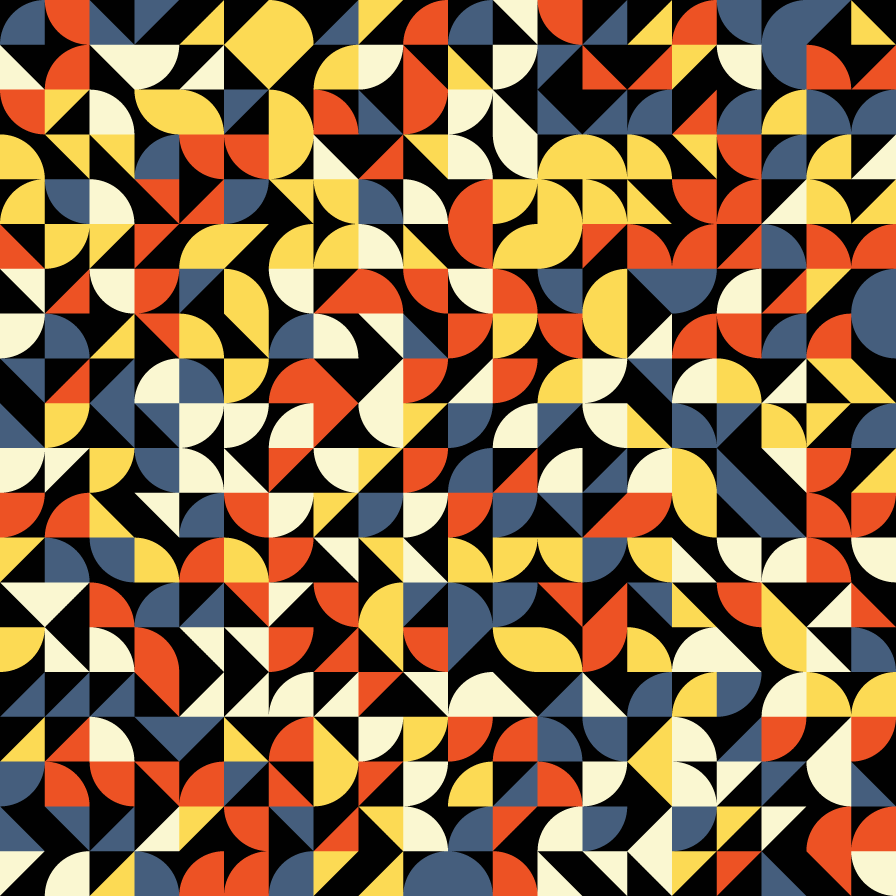
This pattern is drawn by a WebGL 1 fragment shader. Its source:

```glsl
precision highp float;

uniform vec2 u_resolution;

const float CELLS = 20.0;
const float SAMPLES = 4.0;
const vec3 BLACK = vec3(0.005);
const vec3 YELLOW = vec3(0.99, 0.855, 0.33);
const vec3 ORANGE = vec3(0.93, 0.32, 0.14);
const vec3 SLATE = vec3(0.27, 0.37, 0.49);
const vec3 CREAM = vec3(0.98, 0.97, 0.82);

// Three independent random values per cell
vec3 hash32(vec2 cell) {
  vec3 p = fract(cell.xyx * vec3(0.1031, 0.1030, 0.0973));
  p += dot(p, p.yxz + 33.33);
  return fract((p.xxy + p.yzz) * p.zyx);
}

vec3 pickInk(float choice) {
  if (choice < 0.26) return YELLOW;
  if (choice < 0.51) return ORANGE;
  if (choice < 0.75) return SLATE;
  return CREAM;
}

// Mirror the cell so that the shape sits in one of its four corners
vec2 turnToCorner(vec2 p, float choice) {
  float corner = floor(choice * 4.0);
  vec2 flip = vec2(mod(corner, 2.0), floor(corner / 2.0));
  return mix(p, 1.0 - p, flip);
}

float quarterDisc(vec2 p) {
  return length(p) - 1.0;
}

float halfSquare(vec2 p) {
  return (p.x + p.y - 1.0) * 0.70711;
}

vec3 tileColor(vec2 p) {
  vec3 rnd = hash32(floor(p) + 17.0);
  vec2 q = turnToCorner(fract(p), rnd.x);
  float d = rnd.y < 0.53 ? quarterDisc(q) : halfSquare(q);
  return d < 0.0 ? pickInk(rnd.z) : BLACK;
}

void main() {
  float scale = CELLS / min(u_resolution.x, u_resolution.y);

  // Average a grid of samples to smooth shape and cell edges alike
  vec3 sum = vec3(0.0);
  for (float y = 0.5; y < SAMPLES; y++) {
    for (float x = 0.5; x < SAMPLES; x++) {
      vec2 offset = vec2(x, y) / SAMPLES - 0.5;
      sum += tileColor((gl_FragCoord.xy + offset) * scale);
    }
  }
  gl_FragColor = vec4(sum / (SAMPLES * SAMPLES), 1.0);
}
```
